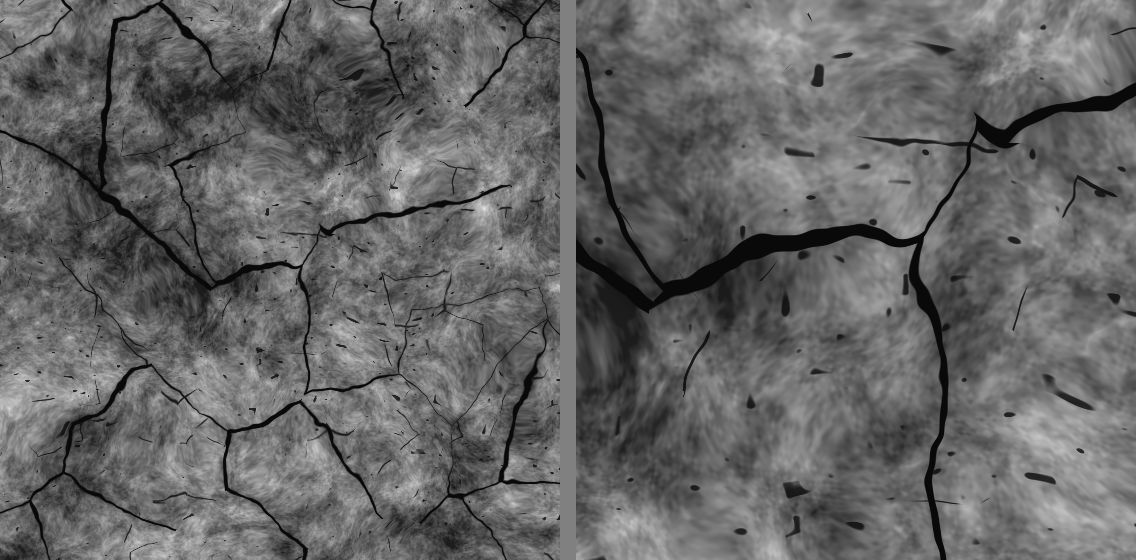
Left: the whole. Right: its middle third, enlarged.
Reproduce this texture procedurally as a Shadertoy shader.

```glsl
// Weathered grey plaster or dry mud, split by jagged black cracks.

#define BASE_TONE 0.385
#define CLOUD_SCALE 6.0
#define CLOUD_CONTRAST 0.60
#define GRAIN_SCALE 22.0
#define GRAIN_CONTRAST 0.80
#define WISP_STRENGTH 0.15
#define CRACK_SCALE 4.8
#define CRACK_WIDTH 0.0042
#define CRACK_KEEP 0.74
#define HAIRLINE_SCALE 10.0
#define HAIRLINE_WIDTH 0.0015
#define CRACK_TONE 0.035

float hash(vec2 p) {
    vec3 q = fract(p.xyx * 0.1031);
    q += dot(q, q.yzx + 33.33);
    return fract((q.x + q.y) * q.z);
}

vec2 hash2(vec2 p) {
    return vec2(hash(p + 7.0), hash(p + 61.0));
}

float noise(vec2 p) {
    vec2 i = floor(p), f = fract(p);
    f = f * f * (3.0 - 2.0 * f);
    return mix(mix(hash(i), hash(i + vec2(1, 0)), f.x),
               mix(hash(i + vec2(0, 1)), hash(i + vec2(1, 1)), f.x), f.y);
}

vec2 noise2(vec2 p) {
    return vec2(noise(p + 19.0), noise(p + 83.0)) - 0.5;
}

// Normalised fractal noise; each octave is turned to hide the lattice.
float fbm(vec2 p, int octaves, float gain) {
    float sum = 0.0, total = 0.0, amp = 1.0;
    for (int i = 0; i < octaves; i++) {
        sum += amp * noise(p);
        total += amp;
        amp *= gain;
        p = mat2(1.6, 1.2, -1.2, 1.6) * p + 37.0;
    }
    return sum / total;
}

// Signed distance to the cell borders that have opened into cracks.
float crackDistance(vec2 p, float scale, float width, float keep) {
    vec2 q = p * scale, cell = floor(q), nearest = cell, toNearest = vec2(0);
    float best = 1e3;
    for (int y = -1; y <= 1; y++)
    for (int x = -1; x <= 1; x++) {
        vec2 id = cell + vec2(x, y);
        vec2 r = id + hash2(id) - q;
        if (dot(r, r) < best) {
            best = dot(r, r);
            nearest = id;
            toNearest = r;
        }
    }
    float dist = 1e3;
    for (int y = -2; y <= 2; y++)
    for (int x = -2; x <= 2; x++) {
        vec2 id = nearest + vec2(x, y);
        if (x == 0 && y == 0) continue;
        vec2 r = id + hash2(id) - q;
        float border = dot(0.5 * (r + toNearest), normalize(r - toNearest)) / scale;
        // Both sides of a border share one key, so they agree on its width.
        vec2 key = id + nearest + 211.0;
        float open = hash(key) < keep ? width * mix(0.25, 1.0, hash(key + 0.5)) : -0.03;
        dist = min(dist, border - open);
    }
    return dist;
}

void mainImage(out vec4 fragColor, in vec2 fragCoord) {
    vec2 uv = fragCoord / iResolution.y;
    float pixel = 1.0 / iResolution.y;

    // Stained, cloudy ground with coarse grain
    vec2 swirl = uv + 0.07 * noise2(uv * 7.0) + 0.02 * noise2(uv * 23.0);
    float cloud = fbm(swirl * CLOUD_SCALE, 4, 0.5) - 0.5;
    float grain = fbm(swirl * GRAIN_SCALE, 5, 0.85) - 0.5;
    float tone = BASE_TONE + CLOUD_CONTRAST * cloud + GRAIN_CONTRAST * grain;

    // Pale scratched wisps, broken up by the grain
    vec2 slant = mat2(0.8, -0.6, 0.6, 0.8) * swirl * vec2(1.0, 1.3);
    float ridge = 1.0 - abs(2.0 * fbm(slant * 17.0, 3, 0.6) - 1.0);
    float patches = smoothstep(0.4, 0.75, noise(uv * 11.0 + 5.0));
    tone += WISP_STRENGTH * pow(ridge, 9.0) * patches * noise(swirl * 110.0);
    tone = max(tone, 0.11);

    // Jagged path shared by all cracks
    vec2 jag = uv + 0.034 * noise2(uv * 11.0) + 0.011 * noise2(uv * 34.0)
                  + 0.0035 * noise2(uv * 95.0);

    // Main cracks swell and taper along their length
    float swell = smoothstep(0.1, 0.6, noise(uv * 5.0 + 41.0))
                * (0.65 + 0.8 * noise(uv * 48.0));
    float mainCrack = crackDistance(jag + 3.0, CRACK_SCALE, CRACK_WIDTH * swell, CRACK_KEEP);

    // Hairline cracks come in short broken lengths
    float gaps = smoothstep(0.62, 0.4, noise(uv * 9.0 + 71.0))
               * smoothstep(0.2, 0.55, noise(uv * 42.0));
    float hairline = crackDistance(jag + 9.0, HAIRLINE_SCALE, HAIRLINE_WIDTH, 0.5)
                   + 0.004 * (1.0 - gaps);

    // Small scattered pits
    float pitArea = smoothstep(0.5, 0.8, noise(uv * 6.0 + 13.0));
    float pit = smoothstep(0.9, 0.96, noise(swirl * vec2(85.0, 110.0)) + 0.05 * pitArea - 0.03);

    // Soft shade beside the cracks, then the black openings
    tone *= 1.0 - 0.15 * exp(-180.0 * max(mainCrack, 0.0));
    float opening = 1.0 - smoothstep(-0.7 * pixel, 0.9 * pixel, mainCrack);
    opening = max(opening, 0.85 * (1.0 - smoothstep(-0.7 * pixel, 0.9 * pixel, hairline)));
    opening = max(opening, 0.8 * pit);
    tone = mix(tone, CRACK_TONE, opening);

    fragColor = vec4(vec3(clamp(tone, 0.0, 1.0)), 1.0);
}
```
